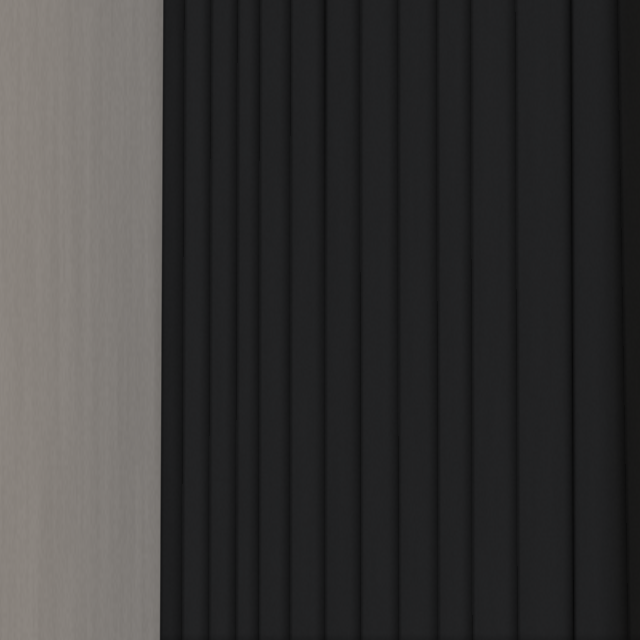
Give the GLSL for this texture, as a WebGL 1 fragment shader.

```glsl
precision highp float;
uniform vec2 u_resolution;

float hash(vec2 p) {
  vec3 q = fract(p.xyx * 0.1031);
  q += dot(q, q.yzx + 33.33);
  return fract((q.x + q.y) * q.z);
}

float noise(vec2 p) {
  vec2 cell = floor(p);
  vec2 f = fract(p);
  f = f * f * (3.0 - 2.0 * f);
  return mix(mix(hash(cell), hash(cell + vec2(1.0, 0.0)), f.x),
             mix(hash(cell + vec2(0.0, 1.0)), hash(cell + 1.0), f.x), f.y);
}

float bump(float x, float centre, float sharpness) {
  float d = x - centre;
  return exp(-d * d * sharpness);
}

// Seam positions widen to the right, with slight irregularity and lean.
float seamX(float i, float y) {
  float x = 194.0 + 24.17 * i + 1.417 * i * i;
  x += 6.0 * bump(i, 2.6, 1.2) - 4.0 * bump(i, 4.4, 2.0) - 15.0 * bump(i, 10.5, 1.1);
  float lean = mix(-4.0, 4.0, i / 13.0) + 9.0 * step(12.5, i);
  return (x + lean * (0.5 - y)) / 768.0;
}

vec3 wallColor(vec2 uv) {
  vec3 color = mix(vec3(0.535, 0.512, 0.490), vec3(0.492, 0.477, 0.463),
                   smoothstep(0.0, 0.24, uv.x));
  float streak = noise(uv * vec2(210.0, 5.0)) + noise(uv * vec2(80.0, 2.0) + 17.0) - 1.0;
  float grain = noise(uv * vec2(400.0, 130.0)) - 0.5;
  color += 0.016 * streak + 0.018 * grain;
  return color * (1.0 - 0.05 * smoothstep(0.235, 0.253, uv.x));
}

vec3 curtainColor(vec2 uv) {
  float left = 0.0;
  float right = 2.0;
  float fold = 0.0;
  for (int k = 0; k < 15; k++) {
    float i = float(k);
    float x = seamX(i, uv.y);
    if (x <= uv.x) {
      left = x;
      fold = i;
    } else {
      right = min(right, x);
    }
  }
  float fromLeft = uv.x - left;
  float toRight = right - uv.x;
  float across = fromLeft / (right - left);

  // Each pleat has a quick lit edge and a softer shadow before the next seam.
  float shade = 0.128 + 0.008 * (hash(vec2(fold, 7.0)) - 0.5);
  shade += 0.006 * sin(across * 3.14159);
  shade *= mix(0.72, 1.0, smoothstep(0.0, 0.006, fromLeft));
  shade *= mix(0.76, 1.0, smoothstep(0.0, 0.018, toRight));
  shade *= 1.0 - 0.30 * exp(-toRight * 380.0);

  // Deeper creases and the dim pleats at either side.
  float crease = seamX(12.0, uv.y);
  shade *= 1.0 - 0.55 * exp(-abs(uv.x - crease) * 450.0);
  float upperCrease = seamX(6.0, uv.y);
  shade *= 1.0 - 0.45 * smoothstep(0.5, 1.0, uv.y) * exp(-abs(uv.x - upperCrease) * 450.0);
  shade *= 1.0 - 0.12 * (1.0 - smoothstep(0.27, 0.29, uv.x));
  shade *= 1.0 - 0.26 * smoothstep(0.925, 0.985, uv.x);
  shade *= 1.0 - 0.12 * smoothstep(0.012, 0.0, uv.y);

  // Fine woven grain.
  shade += 0.007 * (noise(uv * vec2(380.0, 260.0)) - 0.5);
  shade += 0.004 * (noise(uv * vec2(120.0, 9.0)) - 0.5);
  vec3 tint = mix(vec3(0.99, 1.0, 1.03), vec3(1.02, 1.0, 0.97), smoothstep(0.94, 1.0, uv.x));
  return shade * tint;
}

void main() {
  vec2 uv = gl_FragCoord.xy / u_resolution;
  float edge = seamX(0.0, uv.y);
  float blur = max(0.0015, 0.75 / u_resolution.x);
  float curtain = smoothstep(-blur, blur, uv.x - edge);
  gl_FragColor = vec4(mix(wallColor(uv), curtainColor(uv), curtain), 1.0);
}
```
